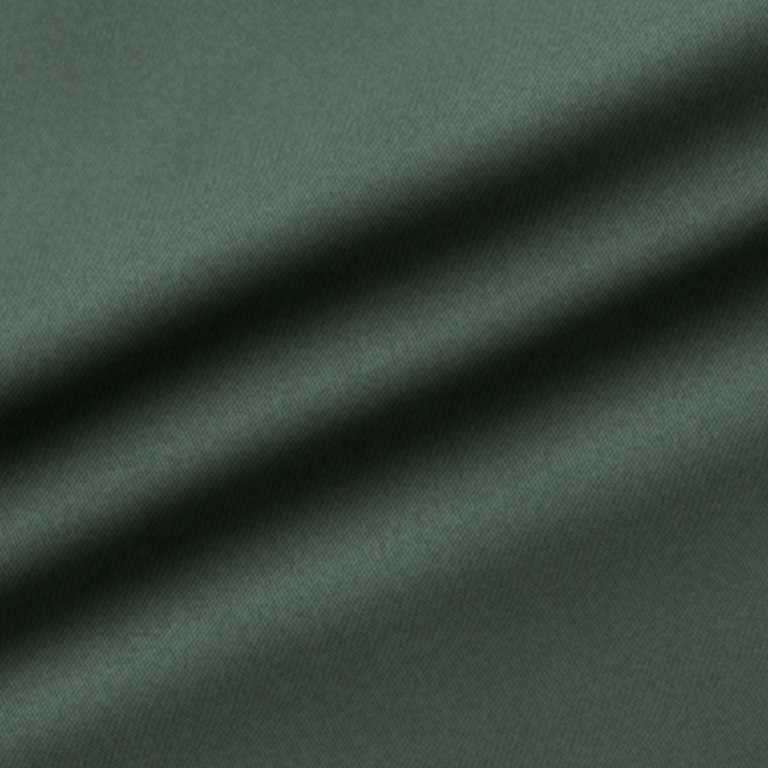
This texture is drawn by a Shadertoy shader. Its source:

```glsl
// Dark green knitted cloth with soft diagonal folds and a fine stitch grain.

float hash(vec2 p) {
    vec3 q = fract(vec3(p.xyx) * 0.1031);
    q += dot(q, q.yzx + 33.33);
    return fract((q.x + q.y) * q.z);
}

float noise(vec2 p) {
    vec2 cell = floor(p), f = fract(p);
    f = f * f * (3.0 - 2.0 * f);
    return mix(mix(hash(cell), hash(cell + vec2(1, 0)), f.x),
               mix(hash(cell + vec2(0, 1)), hash(cell + vec2(1, 1)), f.x), f.y);
}

// Light across the folds: t runs from the upper left to the lower right.
float foldLight(float t, float x) {
    float light = mix(0.365, 0.425, smoothstep(0.0, 0.38, t));
    light = mix(light, mix(0.065, 0.16, x * x), smoothstep(0.43, 0.555, t));
    light = mix(light, 0.37, smoothstep(0.565, 0.695, t));
    light = mix(light, 0.085, smoothstep(0.688, 0.795 - 0.02 * x, t));
    light = mix(light, 0.385, smoothstep(0.815 - 0.03 * x, 0.945, t));
    light = mix(light, 0.255, smoothstep(0.94, 1.035 + 0.03 * x, t));
    return mix(light, 0.315, smoothstep(1.05, 1.25, t));
}

// Staggered stitches in steep columns that lean with the folds.
float stitches(vec2 p, float t) {
    p.x += 0.012 * sin(t * 27.0) + 0.002 * noise(p * 25.0);
    float column = dot(p, vec2(0.87, -0.5)) * 165.0;
    float row = dot(p, vec2(0.42, 0.91)) * 175.0;
    float wale = cos(6.2832 * column);
    float loopShape = cos(6.2832 * (row + 0.5 * column));
    return 0.55 * wale + 0.45 * loopShape;
}

void mainImage(out vec4 fragColor, in vec2 fragCoord) {
    vec2 uv = fragCoord / iResolution.xy;

    // Fold coordinate with a gentle wander
    float t = 1.0 - uv.y + 0.455 * uv.x;
    t += 0.014 * (noise(uv * vec2(3.0, 2.0) + 4.0) - 0.5);
    float light = foldLight(t, uv.x);

    // Broad unevenness and faint streaks in the flat cloth
    float flatCloth = 1.0 - smoothstep(0.3, 0.46, t);
    vec2 streak = vec2(dot(uv, vec2(0.8, -0.6)), dot(uv, vec2(0.6, 0.8)));
    light += 0.03 * flatCloth * (noise(streak * vec2(14.0, 4.0)) - 0.5);
    light *= 0.97 + 0.06 * noise(uv * 6.0 + 9.0);

    // Stitch grain, softer where the cloth is out of focus
    float focus = mix(0.3, 1.0, smoothstep(0.3, 0.5, t))
                * mix(1.0, 0.7, smoothstep(0.95, 1.15, t));
    float speckle = noise(uv * 330.0) + noise(uv * 190.0 + 31.0) - 1.0;
    float grain = 0.13 * focus * stitches(uv, t) + mix(0.1, 0.2, focus) * speckle;
    light += grain * (0.035 + 0.62 * light);

    // Grey green dye with a slight red and teal fleck
    vec3 color = vec3(0.86, 1.0, 0.93) * light - vec3(0.013, 0.0, 0.015);
    float fleck = noise(uv * 260.0 + 70.0) - 0.5;
    color += 0.025 * fleck * vec3(1.0, -0.4, -0.1);
    fragColor = vec4(clamp(color, 0.0, 1.0), 1.0);
}
```
